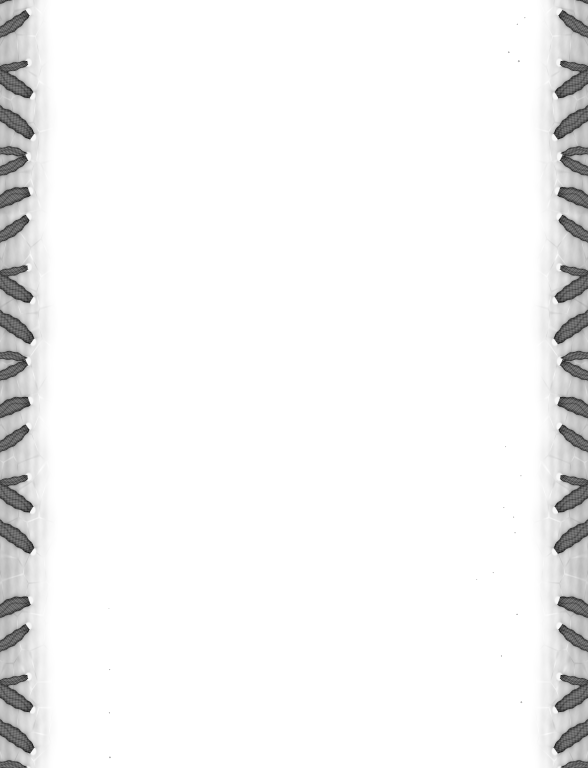
Give the GLSL for this background, as a WebGL 1 fragment shader.

```glsl
precision highp float;
// White sheet with mirrored grey paper margins laced by dark woven straps.
uniform vec2 u_resolution;

const float PI = 3.14159;
const float WHITE = 1.0;
const float PAPER_DARK = 0.77;
const float PAPER_LIGHT = 0.88;
const float CLOTH = 0.43;
const float CLOTH_RIM = 0.22;

vec2 hash2(vec2 p) {
  vec2 s = vec2(dot(p, vec2(127.1, 311.7)), dot(p, vec2(269.5, 183.3)));
  return fract(sin(s) * 4375.85);
}

// Gap between the two nearest cell points: zero along creases.
float cellGap(vec2 p) {
  vec2 cell = floor(p), f = fract(p);
  float near = 8.0, next = 8.0;
  for (int j = -1; j <= 1; j++) {
    for (int i = -1; i <= 1; i++) {
      vec2 o = vec2(float(i), float(j));
      float d = length(o + hash2(cell + o) - f);
      next = min(next, max(near, d));
      near = min(near, d);
    }
  }
  return next - near;
}

float layeredSines(vec2 p) {
  float sum = 0.0, amp = 0.5;
  for (int i = 0; i < 4; i++) {
    sum += amp * sin(p.x + 1.7 * sin(p.y)) * cos(p.y + 0.8 * p.x);
    p = mat2(1.5, 1.2, -1.2, 1.5) * p + 2.3;
    amp *= 0.55;
  }
  return sum;
}

// Margin tone: streaked grey at the edge, fading out to white.
float paperTone(vec2 p) {
  float wobble = 0.35 * sin(p.y * 0.24 + 1.0) + 0.2 * sin(p.y * 0.71);
  float x = p.x + wobble * smoothstep(1.0, 5.0, p.x);
  float tone = mix(PAPER_DARK, PAPER_LIGHT, smoothstep(0.8, 4.4, x));
  tone += 0.025 * sin(p.x * 5.0 + 0.3 * sin(p.y * 0.3));
  tone += 0.045 * layeredSines(p * vec2(1.3, 0.8));
  float crease = 1.0 - smoothstep(0.0, 0.09, cellGap(p * vec2(0.4, 0.25)));
  tone += 0.06 * crease * sin(p.y * 2.0 + p.x);
  return mix(tone, WHITE, smoothstep(3.8, 7.3, x));
}

// Lays one strap from the root on the canvas edge to its tip over a tone.
float layStrap(float tone, vec2 p, vec2 root, vec2 tip, float radius,
               float bow, float pixel) {
  vec2 axis = tip - root;
  float len = length(axis);
  axis /= len;
  vec2 q = p - root;
  float along = dot(q, axis);
  float t = clamp(along / len, 0.0, 1.0);
  float across = dot(q, vec2(-axis.y, axis.x)) - bow * sin(PI * t);
  float halfWidth = radius * (0.45 + 0.55 * sin(PI * (0.2 + 0.75 * t)));
  halfWidth += 0.05 * sin(along * 5.0 + root.y);
  float d = max(abs(across) - halfWidth, along - len);

  // Soft shadow and the punched hole at the tip.
  tone *= 1.0 - 0.22 * exp(-max(d, 0.0) * 4.0);
  float hole = length((p - tip - axis * 0.12) * vec2(1.0, 0.8));
  tone = mix(tone, 0.97, 1.0 - smoothstep(0.3, 0.55, hole));

  // Woven cloth with a dark rim and a lengthwise fold.
  float rim = smoothstep(0.45, 1.0, abs(across) / halfWidth);
  float cloth = mix(CLOTH, CLOTH_RIM, rim);
  cloth += 0.07 * sin(along * 14.0 + across * 9.0) * sin(across * 17.0);
  float fold = across - 0.25 * radius * sin(along * 1.8 + root.y);
  cloth -= 0.1 * exp(-fold * fold * 70.0);
  cloth -= 0.12 * smoothstep(0.7, 1.0, t);
  return mix(tone, cloth, 1.0 - smoothstep(-pixel, pixel, d));
}

// One repeat of the lacing; y runs downward from the first tip.
float layGroup(float tone, vec2 p, float hasPair, float px) {
  tone = layStrap(tone, p, vec2(0.0, 1.5), vec2(3.8, 0.1), 0.98, -0.2, px);
  tone = layStrap(tone, p, vec2(0.0, 6.1), vec2(3.6, 3.5), 0.78, 0.15, px);
  tone = layStrap(tone, p, vec2(0.0, 10.8), vec2(3.6, 10.0), 0.52, 0.1, px);
  tone = layStrap(tone, p, vec2(0.0, 11.6), vec2(4.1, 14.2), 0.98, 0.1, px);
  tone = layStrap(tone, p, vec2(0.0, 16.5), vec2(4.2, 19.6), 1.0, -0.2, px);
  if (hasPair > 0.5) {
    tone = layStrap(tone, p, vec2(0.0, 21.5), vec2(3.5, 22.1), 0.55, -0.3, px);
    tone = layStrap(tone, p, vec2(0.0, 24.2), vec2(3.5, 22.4), 0.7, 0.1, px);
  }
  return tone;
}

// Sparse dust: one column at the left, loose scatter at the right.
float layDust(float tone, vec2 uv, float aspect, float px) {
  for (int i = 0; i < 18; i++) {
    float k = float(i);
    vec2 h = hash2(vec2(k, 7.0));
    vec2 spot = vec2(0.8 + 0.1 * h.x, 0.5 + 0.48 * h.y);
    if (k < 4.0) spot = vec2(0.184 + 0.004 * h.x, 0.79 + 0.2 * h.y);
    else if (k < 8.0) spot = vec2(0.7 + 0.21 * h.x, 0.08 * h.y);
    float d = length((uv - spot) * vec2(aspect, 1.0)) * 100.0;
    float size = 0.05 + 0.09 * h.x * h.y;
    tone -= 0.3 * (1.0 - smoothstep(size - px, size + px, d));
  }
  return tone;
}

void main() {
  vec2 uv = gl_FragCoord.xy / u_resolution;
  uv.y = 1.0 - uv.y;
  float aspect = u_resolution.x / u_resolution.y;
  float px = 100.0 / u_resolution.y;
  // Distance from the nearer side and from the top, in hundredths of height.
  vec2 p = 100.0 * vec2(min(uv.x, 1.0 - uv.x) * aspect, uv.y);

  float tone = paperTone(p);
  for (int i = 0; i < 4; i++) {
    float k = float(i);
    float isThird = 1.0 - step(0.5, abs(k - 2.0));
    float top = -1.82 + 26.65 * k + 0.65 * isThird;
    tone = layGroup(tone, p - vec2(0.0, top), 1.0 - isThird, px * 0.7);
  }
  tone = layDust(tone, uv, aspect, px * 0.5);
  gl_FragColor = vec4(vec3(clamp(tone, 0.0, 1.0)), 1.0);
}
```
